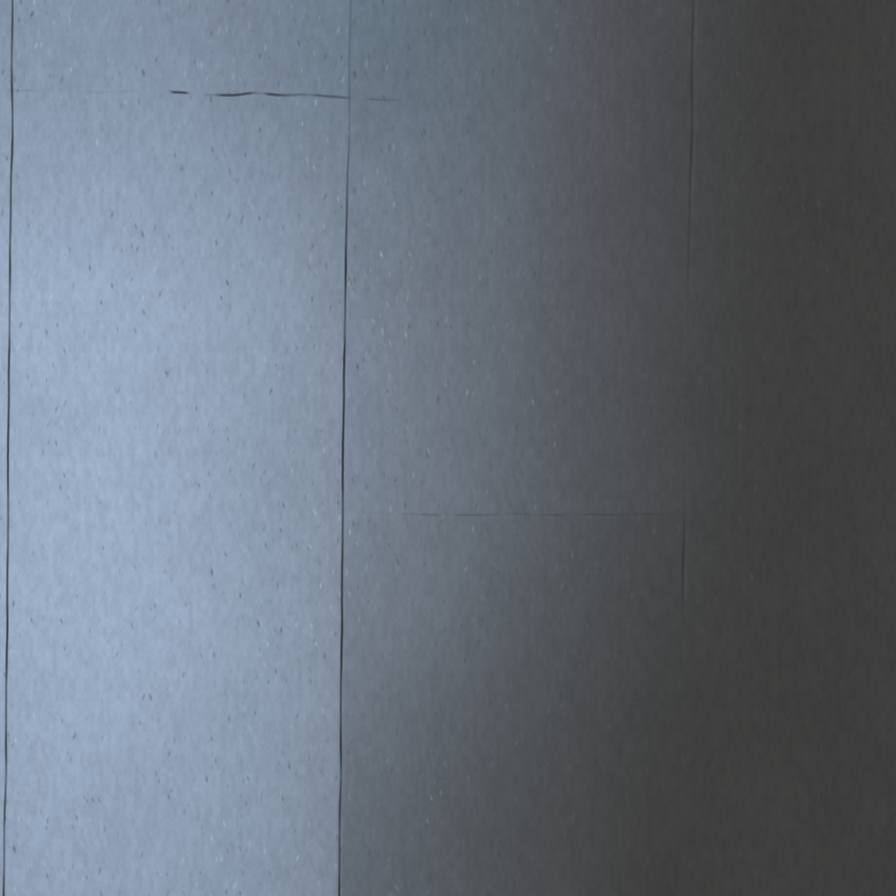
Reproduce this texture procedurally as a Shadertoy shader.

```glsl
// Worn blue-grey floor planks, lit from the left and falling into shadow on the right.
// A smooth light ramp sets the tone; noise adds grain, hashed cells scatter
// chips, and thin wobbling lines draw the joints between the planks.

const vec3 LIT_COLOR    = vec3(0.605, 0.677, 0.770);
const vec3 SHADE_COLOR  = vec3(0.245, 0.245, 0.243);
const vec3 SEAM_COLOR   = vec3(0.17, 0.18, 0.20);
const vec3 CHIP_COLOR   = vec3(0.80, 0.85, 0.89);
const vec2 SHADOW_RANGE = vec2(0.08, 0.95);
const float LOW_SHADOW  = 0.12;    // how far the shadow creeps left at the bottom
const float SEAM_WIDTH  = 0.0011;
const float SEAM_SOFT   = 0.0013;
const float SEAM_WOBBLE = 0.0030;
const float GRAIN       = 0.060;
const float BLOTCH      = 0.050;
const int CHIP_LAYERS   = 4;

float hash(vec2 p) {
    return fract(sin(dot(p, vec2(127.1, 311.7))) * 43758.5453);
}

float noise(vec2 p) {
    vec2 i = floor(p), f = fract(p);
    f = f * f * (3.0 - 2.0 * f);
    return mix(mix(hash(i), hash(i + vec2(1, 0)), f.x),
               mix(hash(i + vec2(0, 1)), hash(i + vec2(1, 1)), f.x), f.y);
}

float fbm(vec2 p) {
    float sum = 0.0, amp = 0.5;
    for (int i = 0; i < 4; i++) {
        sum += amp * noise(p);
        p = p * 2.03 + 17.3;
        amp *= 0.5;
    }
    return sum / 0.9375;
}

// Soft coverage of a line at signed distance d.
float lineMask(float d, float width, float soft) {
    return 1.0 - smoothstep(width - soft, width + soft, abs(d));
}

// One where a < x < b, with soft ends.
float span(float x, float a, float b, float soft) {
    return smoothstep(a - soft, a + soft, x) * (1.0 - smoothstep(b - soft, b + soft, x));
}

// Small upright chips, mostly faint; returns coverage in one grid layer.
float chips(vec2 uv, vec2 grid, float amount, float seed, float aa) {
    vec2 cell = floor(uv * grid);
    vec2 id = cell + seed * 31.0;
    vec2 offset = 0.25 + 0.5 * vec2(hash(id + 3.1), hash(id + 7.7));
    vec2 d = uv - (cell + offset) / grid;
    d.x += d.y * (hash(id + 5.3) - 0.5) * 0.7;
    vec2 size = vec2(0.0016, 0.0036) * mix(0.6, 1.25, hash(id + 9.2));
    float r = (length(d / size) - 1.0) * size.x;
    float level = hash(id + 1.9);
    float strength = step(hash(id), amount) * mix(0.2, 1.0, level * level * level);
    return strength * (1.0 - smoothstep(-0.001 - aa, aa, r));
}

vec3 floorLight(vec2 uv, float middleSeam) {
    float beyond = smoothstep(-0.006, 0.006, uv.x - middleSeam);
    float low = 1.0 - smoothstep(0.0, 0.48, uv.y);
    float lowPlank = 1.0 - smoothstep(0.405, 0.445, uv.y);
    float t = uv.x + beyond * (LOW_SHADOW * low + 0.015 * lowPlank + 0.025);
    t += 0.03 * (fbm(uv * vec2(5.0, 4.0)) - 0.5);
    float shade = smoothstep(SHADOW_RANGE.x, SHADOW_RANGE.y, t);
    vec3 color = mix(LIT_COLOR, SHADE_COLOR, shade);
    // The far end and the near edge of the lit plank are dimmer.
    float lit = 1.0 - smoothstep(0.3, 0.65, uv.x);
    color *= 1.0 - lit * (0.15 * smoothstep(0.60, 1.0, uv.y)
                        + 0.06 * (1.0 - smoothstep(0.0, 0.35, uv.y)));
    // Cool cast at the top centre, faint plum cast along the shadow edge.
    color += vec3(-0.018, 0.003, 0.006) * smoothstep(0.65, 1.0, uv.y) * span(uv.x, 0.35, 0.56, 0.14);
    color += vec3(0.003, -0.006, 0.001) * span(uv.x, 0.60, 0.74, 0.08) * smoothstep(0.40, 0.85, uv.y);
    return color;
}

void mainImage(out vec4 fragColor, in vec2 fragCoord) {
    vec2 uv = fragCoord / iResolution.xy;
    float aa = 0.9 / min(iResolution.x, iResolution.y);
    float soft = max(aa, SEAM_SOFT);
    float wobble = SEAM_WOBBLE * (fbm(vec2(uv.y * 14.0, 2.0)) - 0.5);
    float leftSeam = 0.0045 + 0.010 * uv.y + wobble;
    float middleSeam = 0.379 + 0.004 * uv.y + 0.009 * uv.y * uv.y + wobble;
    float rightSeam = 0.755 + 0.019 * uv.y + wobble;

    vec3 color = floorLight(uv, middleSeam);
    float light = smoothstep(0.24, 0.62, color.g);

    // Streaked grain and broad wear.
    float grain = noise(uv * vec2(230.0, 85.0)) + 0.6 * noise(uv * vec2(370.0, 260.0)) - 0.8;
    color *= 1.0 + GRAIN * grain + BLOTCH * (fbm(uv * vec2(16.0, 9.0) + 4.0) - 0.5);

    // Pale and dark chips in loose clusters, clearest on the lit side.
    float cluster = smoothstep(0.30, 0.70, fbm(uv * 9.0 + 2.0));
    for (int i = 0; i < CHIP_LAYERS; i++) {
        float k = float(i);
        vec2 grid = vec2(43.0, 31.0) + k * vec2(7.0, 5.0);
        float pale = chips(uv + k * 0.013, grid, 0.20, k + 1.0, aa);
        float dark = chips(uv + k * 0.017, grid, 0.22, k + 11.0, aa);
        color = mix(color, CHIP_COLOR, pale * mix(0.06, 0.45, light) * mix(0.4, 1.0, cluster));
        color *= 1.0 - 0.24 * dark * mix(0.2, 1.0, light);
    }

    // Long joints: firm on the lit side, broken in the shade.
    float wear = 0.65 + 0.6 * noise(vec2(uv.y * 30.0, 5.0));
    float left = lineMask(uv.x - leftSeam, SEAM_WIDTH, soft) * 0.72;
    float middle = lineMask(uv.x - middleSeam, SEAM_WIDTH, soft) * mix(0.80, 0.22, smoothstep(0.72, 0.86, uv.y));
    float rightFade = 0.05 + 0.45 * smoothstep(0.62, 0.85, uv.y) + 0.45 * span(uv.y, 0.33, 0.42, 0.025);
    float right = lineMask(uv.x - rightSeam, SEAM_WIDTH, soft) * rightFade;
    color = mix(color, SEAM_COLOR, clamp((left + middle + right) * wear, 0.0, 0.85));
    color += 0.03 * lineMask(uv.x - rightSeam - 0.004, 0.0015, soft) * rightFade;

    // Short, broken cross joints at the plank ends.
    float crossWobble = 0.004 * (noise(vec2(uv.x * 35.0, 8.0)) - 0.5);
    float upper = uv.y - (0.899 - 0.055 * uv.x * uv.x + crossWobble);
    float upperFade = 0.06 + 0.62 * span(uv.x, 0.17, 0.32, 0.015) + 0.35 * span(uv.x, 0.33, 0.50, 0.02);
    upperFade *= (1.0 - smoothstep(0.50, 0.60, uv.x)) * smoothstep(0.15, 0.75, noise(vec2(uv.x * 55.0, 3.0)));
    color = mix(color, SEAM_COLOR, lineMask(upper, SEAM_WIDTH * 1.3, soft) * upperFade);
    float lower = lineMask(uv.y - 0.426 - crossWobble * 0.4, SEAM_WIDTH, soft);
    lower *= smoothstep(0.1, 0.8, noise(vec2(uv.x * 50.0, 6.0)));
    color = mix(color, SEAM_COLOR, lower * 0.22 * span(uv.x, 0.46, 0.755, 0.03));

    fragColor = vec4(clamp(color, 0.0, 1.0), 1.0);
}
```
